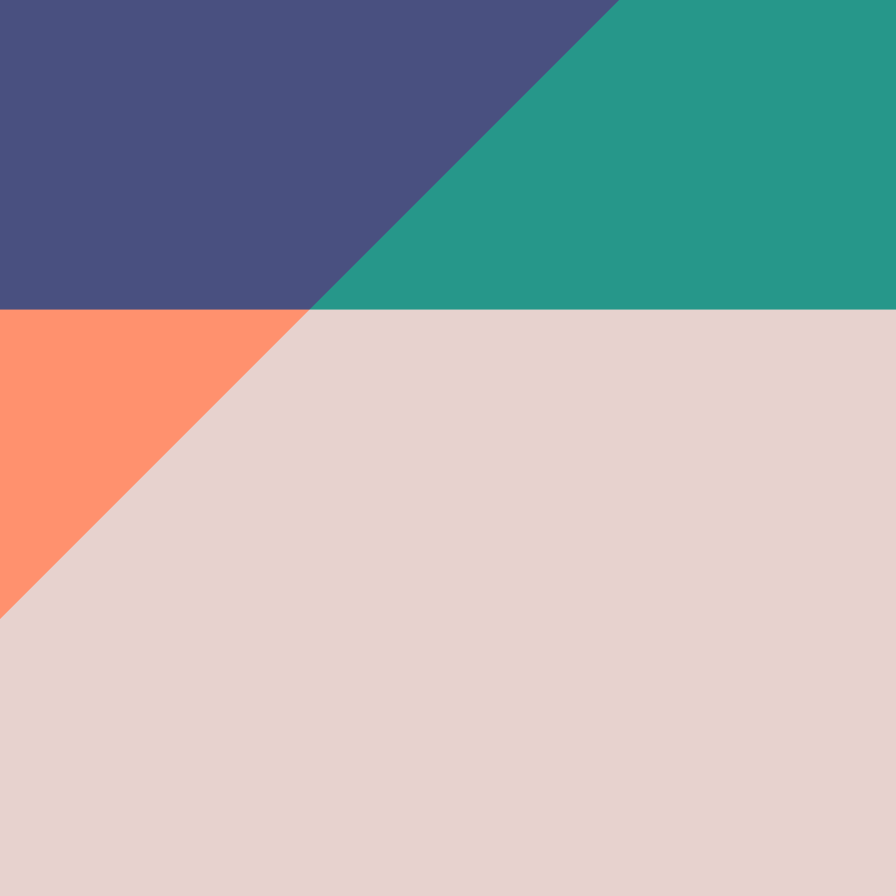
A WebGL 2 fragment shader for this background:

```glsl
#version 300 es
precision highp float;
// Four flat colour fields: a horizontal line and a 45 degree diagonal
// cross at one point and split the canvas. Each line is a signed distance
// whose smoothed side selects between the colours.

#define CROSSING vec2(0.3455, 0.6545)
#define SLOPE_DIR vec2(1.0, 1.0)
#define NAVY vec3(0.285, 0.314, 0.500)
#define TEAL vec3(0.150, 0.592, 0.540)
#define CORAL vec3(1.000, 0.570, 0.430)
#define BLUSH vec3(0.906, 0.824, 0.808)

uniform vec2 u_resolution;
out vec4 fragColor;

// Signed distance to a line through the origin, positive on its right side
float lineDistance(vec2 p, vec2 direction) {
    vec2 d = normalize(direction);
    return p.x * d.y - p.y * d.x;
}

// Coverage of the positive side, blended over about one pixel
float coverage(float dist, float pixel) {
    return clamp(dist / pixel + 0.5, 0.0, 1.0);
}

void main() {
    vec2 p = gl_FragCoord.xy / u_resolution - CROSSING;
    float pixel = 1.0 / min(u_resolution.x, u_resolution.y);

    float above = coverage(p.y, pixel);
    float right = coverage(lineDistance(p, SLOPE_DIR), pixel);

    // Pick left or right in each band, then join the two bands
    vec3 upper = mix(NAVY, TEAL, right);
    vec3 lower = mix(CORAL, BLUSH, right);
    fragColor = vec4(mix(lower, upper, above), 1.0);
}
```
